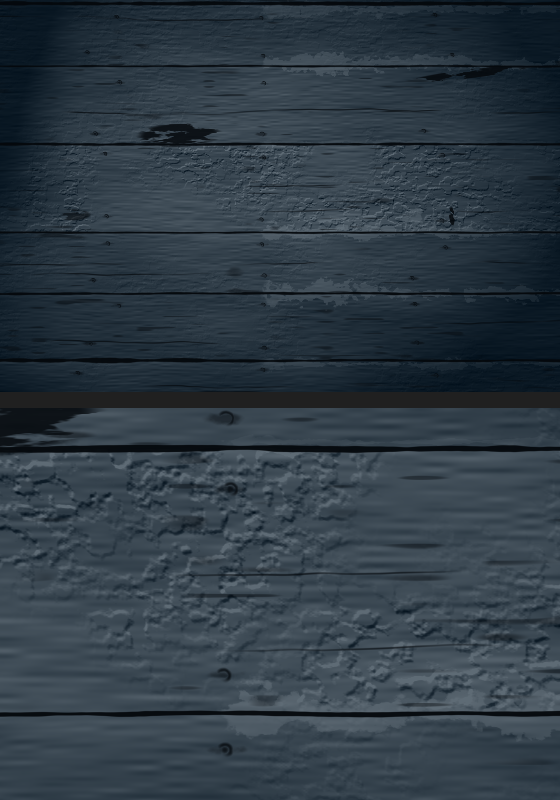
Top, the full canvas; bottom, a detail of the centre.
Give the GLSL for this texture, as a Shadertoy shader.

```glsl
#define DEEP vec3(0.02, 0.075, 0.12)
#define LIGHT vec3(0.30, 0.35, 0.39)
#define GAP_COLOR vec3(0.015, 0.03, 0.045)
#define SEAMS 6
#define GRAIN 0.50
#define BLISTER 0.75
#define PAINT_START 0.465
#define PAINT_HEIGHT 0.016
#define NAIL_RADIUS 0.0048
#define GLOW_CENTER vec2(0.46, 0.55)
#define GLOW_RADIUS vec2(0.56, 0.64)

// Seam heights, gap half widths, paint amounts and paint offsets, bottom to top
const float seamY[SEAMS] = float[](0.080, 0.251, 0.407, 0.632, 0.831, 0.991);
const float gapWidth[SEAMS] = float[](0.0032, 0.0022, 0.0016, 0.0022, 0.0017, 0.0036);
const float paintAmount[SEAMS] = float[](0.6, 1.1, 0.85, 0.25, 0.9, 0.7);
const float paintShift[SEAMS] = float[](-0.009, 0.001, 0.0, 0.006, 0.007, -0.014);
const float boardTone[SEAMS + 1] = float[](0.03, -0.04, -0.01, 0.08, 0.01, -0.04, -0.06);

float hash(vec2 p) {
    vec3 q = fract(p.xyx * vec3(0.1031, 0.1030, 0.0973));
    q += dot(q, q.yzx + 33.33);
    return fract((q.x + q.y) * q.z);
}

float noise(vec2 p) {
    vec2 i = floor(p), f = fract(p);
    f = f * f * (3.0 - 2.0 * f);
    return mix(mix(hash(i), hash(i + vec2(1, 0)), f.x),
               mix(hash(i + vec2(0, 1)), hash(i + vec2(1, 1)), f.x), f.y);
}

float fbm(vec2 p) {
    float sum = 0.0, amp = 0.5;
    for (int i = 0; i < 4; i++) {
        sum += amp * noise(p);
        p = p * 2.03 + 17.3;
        amp *= 0.5;
    }
    return sum / 0.9375;
}

// Height of the wood fibres
float fibres(vec2 p) {
    p.y += 0.012 * noise(p * vec2(5.0, 9.0));
    return 0.45 * noise(p * vec2(14.0, 110.0)) + 0.55 * noise(p * vec2(38.0, 210.0));
}

// Splinters inside a slanted ellipse
float gouge(vec2 p, vec2 center, vec2 size, float slope) {
    vec2 d = p - center;
    d.y -= slope * d.x;
    float body = 1.0 - length(d / size);
    float splinter = fbm(vec2(d.x * 22.0, d.y * 130.0) + 50.0);
    return smoothstep(0.5, 0.62, splinter + 0.22 * body) * smoothstep(0.0, 0.25, body);
}

void mainImage(out vec4 fragColor, in vec2 fragCoord) {
    vec2 uv = fragCoord / iResolution.xy;
    float aspect = iResolution.x / iResolution.y;
    float px = 1.0 / iResolution.y;
    vec2 p = vec2(uv.x * aspect, uv.y);

    // Seams, with flaking paint along their right half
    int board = 0;
    float gap = 0.0, lip = 0.0, paint = 0.0;
    float flakes = 0.6 * fbm(p * vec2(30.0, 48.0)) + 0.4 * fbm(p * vec2(95.0, 120.0));
    for (int i = 0; i < SEAMS; i++) {
        float id = float(i);
        float dy = p.y - seamY[i] + 0.004 * (fbm(vec2(p.x * 9.0, id * 9.1)) - 0.5);
        if (dy > 0.0) board = i + 1;
        float w = gapWidth[i] * (0.25 + 1.5 * fbm(vec2(p.x * 22.0, id * 5.7)));
        if (i == 0) w *= mix(1.5, 0.7, smoothstep(0.2, 0.5, uv.x));
        gap = max(gap, 1.0 - smoothstep(w - 0.5 * px, w + px, abs(dy)));
        lip = max(lip, smoothstep(0.005, 0.002, abs(dy + w + 0.003)));
        float reach = PAINT_HEIGHT * paintAmount[i] * (0.4 + 1.1 * noise(vec2(p.x * 9.0, id * 3.3)));
        reach *= mix(1.2, 0.6, smoothstep(PAINT_START, 1.0, uv.x));
        float band = 1.0 - abs(dy - paintShift[i]) / reach + 5.0 * (flakes - 0.5);
        float start = smoothstep(0.0, 0.008, uv.x - PAINT_START - 0.04 * (flakes - 0.5));
        paint = max(paint, smoothstep(0.0, 0.35, band) * start * min(1.0, paintAmount[i] + 0.1));
    }

    // One larger bare chip of paint
    vec2 chip = abs(p - vec2(0.733 * aspect, 0.452)) / vec2(0.024, 0.018);
    paint = max(paint, smoothstep(0.0, 0.3, 1.0 - max(chip.x, chip.y) + 2.5 * (flakes - 0.5)));

    // Pool of light, shadow at the left, tone of each board
    vec2 q = (uv - GLOW_CENTER) / GLOW_RADIUS;
    float tone = 0.80 - 0.72 * dot(q, q) + boardTone[board];
    tone -= 0.34 * smoothstep(0.15, 0.0, uv.x) * smoothstep(0.3, 0.6, uv.y);
    tone += 0.25 * smoothstep(0.4, 0.0, uv.y) * smoothstep(0.5, 0.0, uv.x);
    tone = max(tone, 0.05);

    // Side-lit grain, crisp blisters and stains
    vec2 wood = p + vec2(float(board) * 3.7, 0.0);
    vec2 toLight = vec2(-0.0015, 0.0028);
    float relief = fibres(wood) - fibres(wood + toLight);
    vec2 scale = vec2(62.0, 88.0);
    float bumps = smoothstep(0.42, 0.62, fbm(wood * scale)) - smoothstep(0.42, 0.62, fbm((wood + toLight) * scale));
    float rough = (board == 3 ? 0.8 : 0.25) * smoothstep(0.38, 0.62, fbm(wood * 5.0));
    float stain = fbm(wood * vec2(4.0, 12.0)) - 0.5;
    float shade = GRAIN * relief + BLISTER * rough * bumps + 0.42 * stain;
    tone += shade * (0.3 + tone) * (1.0 - 0.5 * paint) + 0.06 * lip;
    tone = mix(tone, tone * 1.1 + 0.25, paint * 0.85);

    // Short splits, with two long hairlines on each board
    float low = board > 0 ? seamY[board - 1] : -0.06;
    float high = board < SEAMS ? seamY[board] : 1.15;
    float dark = 0.5 * smoothstep(0.80, 0.93, noise(wood * vec2(15.0, 140.0) + 40.0)) * smoothstep(0.4, 0.6, fbm(wood * 6.0 + 8.0));
    for (int k = 0; k < 2; k++) {
        vec2 id = vec2(float(k) + 5.0, float(board) + 2.0);
        float y = mix(low, high, 0.2 + 0.6 * hash(id)) + 0.022 * (fbm(vec2(p.x * 5.0, hash(id) * 50.0)) - 0.5);
        float open = smoothstep(0.5, 0.68, fbm(vec2(p.x * 4.0, hash(id + 4.0) * 70.0)));
        dark = max(dark, 0.8 * open * smoothstep(0.0006 + px, 0.0, abs(p.y - y)));
    }

    // Deep gouges
    dark = max(dark, gouge(p, vec2(0.32 * aspect, 0.656), vec2(0.115, 0.034), 0.04));
    dark = max(dark, gouge(p, vec2(0.84 * aspect, 0.812), vec2(0.17, 0.013), 0.12));
    dark = max(dark, gouge(p, vec2(0.807 * aspect, 0.448), vec2(0.008, 0.026), -0.8));
    dark = max(dark, 0.7 * gouge(p, vec2(0.13 * aspect, 0.452), vec2(0.05, 0.016), 0.0));

    // Nails: three columns, two rows on each board
    for (int k = 0; k < 6; k++) {
        vec2 id = vec2(float(k) + 2.0, float(board) * 7.0 + 3.0);
        float column = float(k % 3);
        float jitter = (hash(id) - 0.5) * (column == 1.0 ? 0.008 : 0.09);
        float inset = 0.024 + 0.022 * hash(id + 31.0);
        vec2 d = p - vec2((0.17 + 0.298 * column + jitter) * aspect, k < 3 ? low + inset : high - inset);
        float r = length(d * vec2(0.85, 1.0)) + 0.004 * (flakes - 0.5);
        float ring = smoothstep(0.0025, 0.0, abs(r - NAIL_RADIUS)) * smoothstep(-0.008, 0.003, d.y + d.x);
        float core = smoothstep(NAIL_RADIUS, 0.001, r) * step(0.5, hash(id + 9.0));
        float smear = smoothstep(1.0, 0.2, length(d / vec2(0.02, 0.005)) + 2.0 * (flakes - 0.5));
        dark = max(dark, max(0.9 * max(ring, core), 0.55 * smear));
    }

    vec3 color = mix(DEEP, LIGHT, clamp(tone, -0.15, 1.25));
    color = mix(color, GAP_COLOR, max(0.85 * dark, 0.95 * gap));
    fragColor = vec4(clamp(color, 0.0, 1.0), 1.0);
}
```
